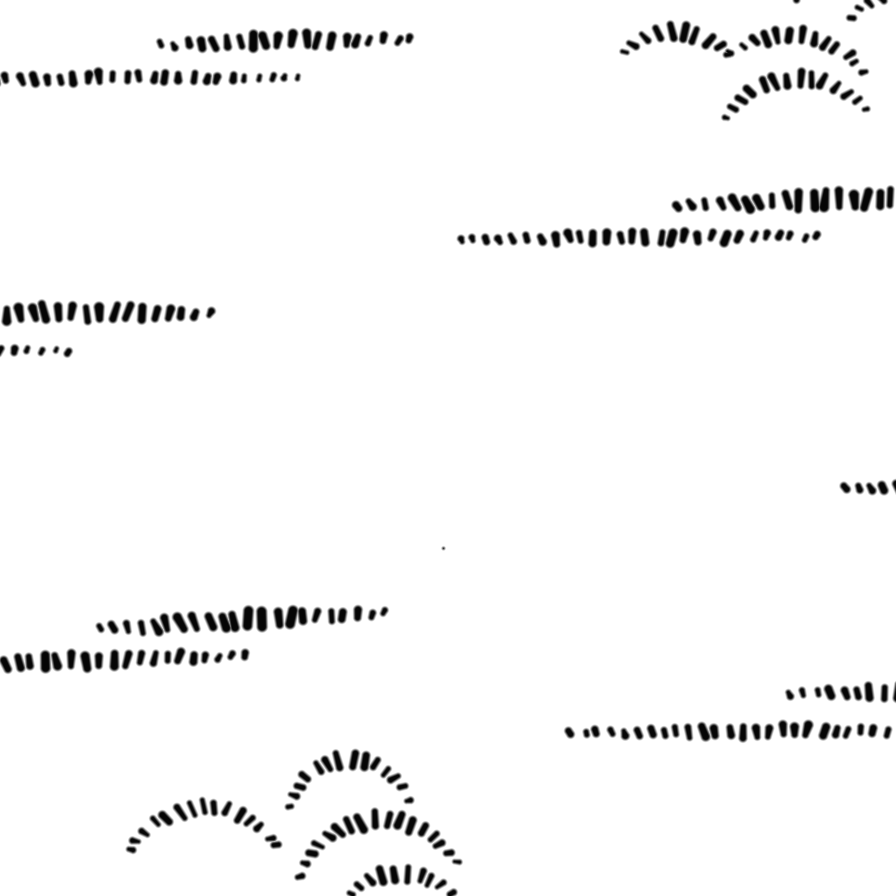
This pattern is drawn by a three.js fragment shader. Its source:

```glsl
varying vec2 vUv;

float hash(vec2 p) {
  vec3 q = fract(vec3(p.xyx) * 0.1031);
  q += dot(q, q.yzx + 33.33);
  return fract((q.x + q.y) * q.z);
}

// Capsule whose radius changes from r1 at a to r2 at b
float taperedDash(vec2 p, vec2 a, vec2 b, float r1, float r2) {
  vec2 axis = b - a;
  float h = clamp(dot(p - a, axis) / dot(axis, axis), 0.0, 1.0);
  return length(p - a - axis * h) - mix(r1, r2, h);
}

// Dashes set across a circular arc from a to b that rises by bow
float strand(vec2 p, vec2 a, vec2 b, float bow, float reach, float radius, float spacing) {
  vec2 along = normalize(b - a);
  vec2 up = vec2(-along.y, along.x);
  float chord = length(b - a);
  float halfAngle = 2.0 * atan(2.0 * bow / chord);
  float R = 0.5 * chord / sin(halfAngle);
  vec2 centre = 0.5 * (a + b) + up * (bow - R);
  vec2 q = vec2(dot(p - centre, along), dot(p - centre, up));

  float count = floor(2.0 * halfAngle * R / spacing);
  float nearest = floor((atan(q.x, q.y) + halfAngle) * R / spacing);
  float d = 1.0;
  for (int k = -2; k <= 2; k++) {
    float i = clamp(nearest + float(k), 0.0, count);
    vec2 id = vec2(i + 7.0, floor(a.x * 613.0 + a.y * 977.0) + 400.0);
    float t = i / count;
    float swell = sin(3.14159 * clamp(t, 0.02, 0.98));

    // Place the dash on the arc, then lean it away from the normal
    float angle = (t * 2.0 - 1.0) * halfAngle + (hash(id) - 0.5) * 0.4 * spacing / R;
    vec2 normal = vec2(sin(angle), cos(angle));
    vec2 mid = normal * (R + (hash(id + 11.0) - 0.5) * 0.004);
    float lean = mix(-0.45, 0.4, t) + (hash(id + 23.0) - 0.5) * 0.5;
    vec2 dir = normal * cos(lean) + vec2(normal.y, -normal.x) * sin(lean);

    float len = reach * mix(0.3, 1.0, swell) * mix(0.75, 1.2, hash(id + 37.0));
    float r = radius * mix(0.75, 1.0, swell);
    float r1 = r * mix(0.7, 1.2, hash(id + 41.0));
    float r2 = r * mix(0.7, 1.2, hash(id + 59.0));
    d = min(d, taperedDash(q, mid - dir * len, mid + dir * len, r1, r2));
  }
  return d;
}

float row(vec2 p, vec2 a, vec2 b, float reach) {
  return strand(p, a, b, 0.001, reach, 0.0036 + 0.14 * reach, 0.0146);
}

float mound(vec2 p, vec2 a, vec2 b, float bow) {
  return strand(p, a, b, bow, 0.0070, 0.0039, 0.0132);
}

void main() {
  vec2 p = vUv;
  float d = 1.0;

  // Long flat rows, mostly in staggered pairs
  d = min(d, row(p, vec2(0.180, 0.950), vec2(0.458, 0.957), 0.0068));
  d = min(d, row(p, vec2(-0.080, 0.910), vec2(0.333, 0.914), 0.0048));
  d = min(d, row(p, vec2(0.758, 0.771), vec2(1.100, 0.780), 0.0085));
  d = min(d, row(p, vec2(0.515, 0.733), vec2(0.913, 0.736), 0.0054));
  d = min(d, row(p, vec2(-0.100, 0.648), vec2(0.232, 0.651), 0.0080));
  d = min(d, row(p, vec2(-0.300, 0.605), vec2(0.076, 0.609), 0.0042));
  d = min(d, row(p, vec2(0.943, 0.455), vec2(1.300, 0.460), 0.0070));
  d = min(d, row(p, vec2(0.112, 0.298), vec2(0.430, 0.316), 0.0080));
  d = min(d, row(p, vec2(-0.100, 0.255), vec2(0.275, 0.268), 0.0064));
  d = min(d, row(p, vec2(0.881, 0.226), vec2(1.200, 0.228), 0.0070));
  d = min(d, row(p, vec2(0.638, 0.182), vec2(1.050, 0.184), 0.0055));

  // Arched mounds, upper right
  d = min(d, mound(p, vec2(0.697, 0.941), vec2(0.812, 0.938), 0.026));
  d = min(d, mound(p, vec2(0.816, 0.941), vec2(0.965, 0.920), 0.030));
  d = min(d, mound(p, vec2(0.809, 0.868), vec2(0.966, 0.877), 0.040));
  d = min(d, mound(p, vec2(0.950, 0.981), vec2(1.100, 0.985), 0.030));

  // Arched mounds, lower left
  d = min(d, mound(p, vec2(0.146, 0.050), vec2(0.310, 0.056), 0.046));
  d = min(d, mound(p, vec2(0.322, 0.099), vec2(0.457, 0.108), 0.048));
  d = min(d, mound(p, vec2(0.335, 0.022), vec2(0.509, 0.036), 0.056));
  d = min(d, mound(p, vec2(0.393, 0.002), vec2(0.503, 0.002), 0.024));

  // Stray specks
  d = min(d, length(p - vec2(0.495, 0.388)) - 0.0012);
  d = min(d, length(p - vec2(0.889, 1.0)) - 0.0035);

  float ink = 1.0 - smoothstep(-0.0022, 0.0022, d);
  gl_FragColor = vec4(mix(vec3(1.0), vec3(0.02), ink), 1.0);
}
```
